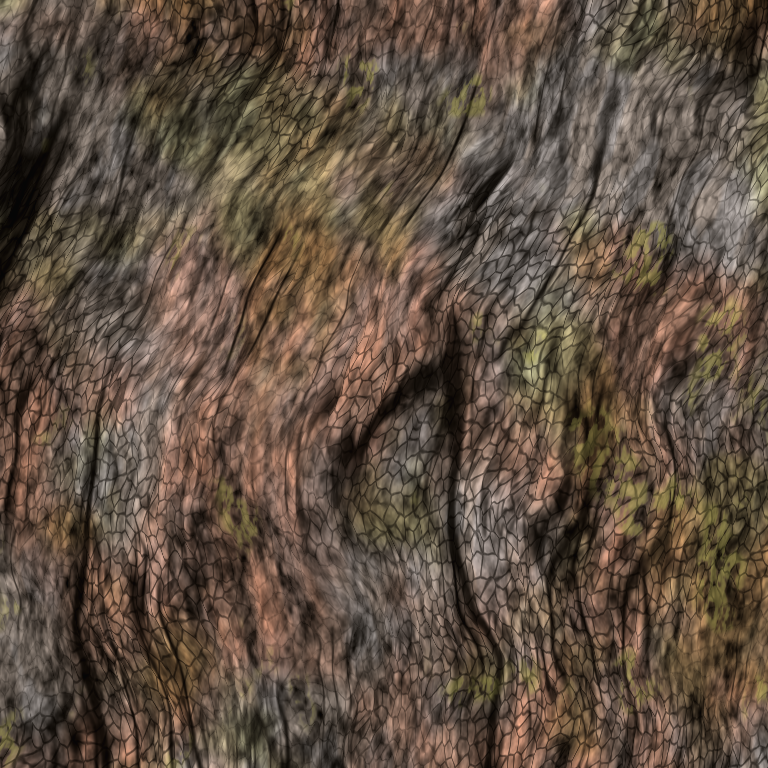
Give the GLSL for this texture, as a Shadertoy shader.

```glsl
#define LEAN 0.20
#define BEND 0.055
#define BASE_TONE 0.455
#define BROAD_CONTRAST 0.42
#define FIBRE_CONTRAST 0.40
#define GRAIN_CONTRAST 0.62
#define FLAKE_SCALE vec2(88.0, 46.0)
#define CREVICE_DEPTH 0.80
#define RED_AMOUNT 0.85
#define MOSS_AMOUNT 0.75

const vec3 DARK_BARK = vec3(0.13, 0.11, 0.09);
const vec3 PALE_BARK = vec3(0.57, 0.52, 0.48);
const vec3 RED_TINT = vec3(1.12, 0.90, 0.80);
const vec3 MOSS_TINT = vec3(0.94, 0.96, 0.70);
const vec3 GREY_TINT = vec3(0.97, 1.01, 1.06);
const vec3 LICHEN = vec3(0.50, 0.48, 0.24);

float hash(vec2 p) {
    vec3 q = fract(p.xyx * 0.1031);
    q += dot(q, q.yzx + 33.33);
    return fract((q.x + q.y) * q.z);
}

float noise(vec2 p) {
    vec2 i = floor(p), f = fract(p);
    f = f * f * (3.0 - 2.0 * f);
    return mix(mix(hash(i), hash(i + vec2(1, 0)), f.x),
               mix(hash(i + vec2(0, 1)), hash(i + vec2(1, 1)), f.x), f.y);
}

float fbm(vec2 p) {
    float sum = 0.0, weight = 0.5;
    for (int k = 0; k < 3; k++) {
        sum += weight * noise(p);
        p = p * 2.03 + vec2(17.3, 9.1);
        weight *= 0.5;
    }
    return sum / 0.875;
}

// Cellular noise: x is the gap to the cell border, y a random value per cell
vec2 cells(vec2 p) {
    vec2 base = floor(p);
    float nearest = 9.0, second = 9.0, id = 0.0;
    for (int y = -1; y <= 1; y++)
    for (int x = -1; x <= 1; x++) {
        vec2 c = base + vec2(x, y);
        float d = length(c + vec2(hash(c), hash(c + 57.0)) - p);
        if (d < nearest) { second = nearest; nearest = d; id = hash(c + 113.0); }
        else second = min(second, d);
    }
    return vec2(second - nearest, id);
}

// Bends the plane so that the fibres run along y
vec2 grainSpace(vec2 p) {
    float sway = 0.8 + 0.4 * sin(4.0 * p.x + 0.3);
    float shift = LEAN * p.y + BEND * sway * sin(6.283 * p.y - 4.4);
    shift += 0.007 * sin(19.0 * p.y + 9.0 * p.x);
    shift += 0.055 * (fbm(p * vec2(5.0, 4.0)) - 0.5);
    shift += 0.012 * (noise(p * 15.0) - 0.5);
    return vec2(p.x - shift, p.y);
}

// Signed distance-like field whose zero lines are ragged long splits
float splitField(vec2 q) {
    return noise(q) + 0.25 * noise(q * vec2(3.1, 4.3) + 5.0) - 0.625;
}

float split(vec2 q, float width) {
    return 1.0 - smoothstep(0.0, width, abs(splitField(q)));
}

void mainImage(out vec4 fragColor, in vec2 fragCoord) {
    vec2 p = fragCoord / iResolution.y;
    vec2 g = grainSpace(p) + vec2(3.0, 1.0);

    // Layered fibre tone
    float broad = fbm(g * vec2(11.0, 2.6));
    float fibre = fbm(g * vec2(58.0, 13.0));
    float fine = fbm(g * vec2(135.0, 58.0));
    vec2 flake = cells(g * FLAKE_SCALE + 1.2 * fibre);
    float tone = BASE_TONE + BROAD_CONTRAST * (broad - 0.5)
               + FIBRE_CONTRAST * (fibre - 0.5)
               + GRAIN_CONTRAST * (fine - 0.5)
               + 0.10 * (flake.y - 0.5);

    // Crackle between flakes, then hairline and medium splits
    float patches = fbm(p * 6.0 + 4.0);
    float crackle = 1.0 - smoothstep(0.02, 0.22, flake.x);
    tone *= 1.0 - crackle * mix(0.15, 0.50, smoothstep(0.35, 0.65, patches));
    float hairGate = smoothstep(0.35, 0.65, noise(g * vec2(31.0, 8.0)));
    tone *= 1.0 - 0.50 * hairGate * split(g * vec2(64.0, 8.0), 0.15);
    float crackGate = smoothstep(0.45, 0.70, noise(g * vec2(13.0, 5.0) + 8.0));
    tone *= 1.0 - 0.75 * crackGate * split(g * vec2(24.0, 3.6), 0.10);

    // Deep crevices with a soft shadow on one flank
    float field = splitField(g * vec2(6.0, 1.1) + 2.0) + 0.05 * (fibre - 0.5);
    float gate = smoothstep(0.25, 0.65, noise(g * vec2(6.0, 3.0) + 21.0));
    float shadow = exp(-abs(field) * (field > 0.0 ? 9.0 : 28.0));
    float core = 1.0 - smoothstep(0.01, 0.06, abs(field));
    tone *= 1.0 - CREVICE_DEPTH * gate * max(0.62 * shadow, core);

    // Bark colour with weathered tints
    vec3 color = mix(DARK_BARK, PALE_BARK, (tone - 0.13) / 0.44);
    float blush = exp(-9.0 * dot(p - vec2(0.32, 0.50), p - vec2(0.32, 0.50)));
    float red = smoothstep(0.42, 0.72, fbm(p * vec2(6.0, 5.0) + 31.0) + 0.16 * blush);
    float moss = smoothstep(0.48, 0.70, fbm(p * vec2(8.0, 6.0) + 47.0));
    float grey = smoothstep(0.45, 0.65, fbm(g * vec2(30.0, 12.0) + 63.0));
    color *= mix(vec3(1), GREY_TINT, grey);
    color *= mix(vec3(1), RED_TINT, RED_AMOUNT * red * (0.5 + fibre));
    color *= mix(vec3(1), MOSS_TINT, MOSS_AMOUNT * moss);

    // Sparse lichen specks
    float lichen = smoothstep(0.64, 0.76, fbm(p * vec2(13.0, 9.0) + 71.0))
                 * smoothstep(0.42, 0.60, fine);
    color = mix(color, LICHEN * (0.6 + tone), 0.6 * lichen);

    fragColor = vec4(clamp(color, 0.02, 1.0), 1.0);
}
```
